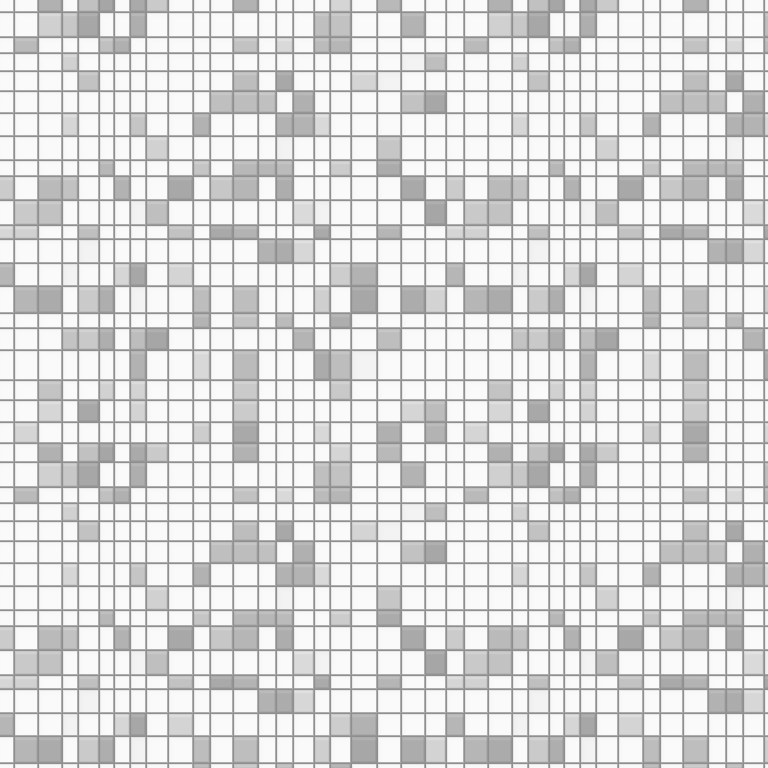
Give the GLSL for this pattern, as a WebGL 2 fragment shader.

```glsl
#version 300 es
precision highp float;
// Irregular mosaic of white tiles with scattered bevelled grey ones and grey grid lines.

uniform vec2 u_resolution;
out vec4 fragColor;

// Edges of the bands in one repeat, in 1/768 of the canvas
const float COLUMNS[23] = float[23](0., 24., 48., 64., 85., 100., 116., 132., 154., 179., 196., 219.,
                                    244., 262., 279., 300., 316., 337., 363., 387., 411., 432., 450.);
const float ROWS[23] = float[23](0., 25., 41., 59., 79., 101., 124., 148., 164., 188., 213., 227.,
                                 251., 274., 301., 316., 338., 368., 388., 410., 431., 450., 450.);

// Integer hash giving two values from 0 to 1
vec2 hash2(uvec2 cell) {
    uint n = cell.x * 1597334677u ^ (cell.y + 7u) * 3812015801u;
    n = (n ^ (n >> 16)) * 2246822519u;
    n = (n ^ (n >> 13)) * 3266489917u;
    n ^= n >> 16;
    return vec2(n & 65535u, n >> 16) / 65535.0;
}

// Band index, then distances to its near and far edges
vec3 findBand(float t, float edges[23]) {
    int band = 0;
    for (int i = 1; i < 22; i++) {
        if (t >= edges[i]) band = i;
    }
    return vec3(float(band), t - edges[band], edges[band + 1] - t);
}

void main() {
    float pixel = 768.0 / u_resolution.y;
    vec2 p = gl_FragCoord.xy * pixel;
    p.y = 768.0 - p.y;

    // Cell within the repeat, counted from the upper left
    vec2 tile = mod(p - vec2(14.3, 12.3), 450.0);
    vec3 column = findBand(tile.x, COLUMNS);
    vec3 row = findBand(tile.y, ROWS);
    vec2 random = hash2(uvec2(column.x, row.x));

    // Tile shade: mostly white, about a quarter grey
    float isGrey = step(random.x, 0.26);
    float white = 0.97 - 0.03 * step(0.96, random.x);
    float grey = mix(0.65, 0.86, random.y);
    float shade = mix(white, grey, isGrey);

    // Bevel: light upper strip, darker right and lower rims
    float soft = 0.5 * pixel;
    float upper = 1.0 - smoothstep(4.0 - soft, 4.0 + soft, row.y);
    float rim = 1.0 - smoothstep(2.2 - soft, 2.2 + soft, min(column.z, row.z));
    shade += isGrey * (0.035 * upper - 0.04 * rim);
    shade += 0.012 * (1.0 - isGrey) * smoothstep(1.0, 8.0, min(column.y, row.y));

    // Grid lines
    float edge = min(min(column.y, column.z), min(row.y, row.z));
    float line = 1.0 - smoothstep(0.95 - soft, 0.95 + soft, edge);
    shade = mix(shade, 0.56, line);

    fragColor = vec4(vec3(shade), 1.0);
}
```
